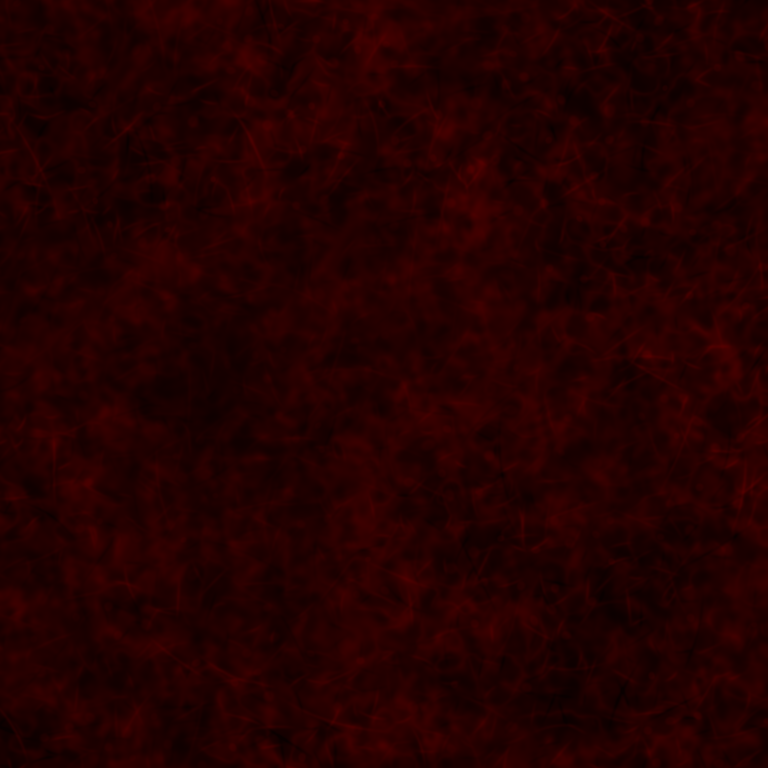
Write a WebGL 1 fragment shader that draws this texture.

```glsl
precision highp float;
// Dark blood-red matted surface: soft clouds and mottling from warped,
// rotated value noise, wispy creases from ridged noise, and scattered
// short curved fibres and small beads placed by jittered grids.

uniform vec2 u_resolution;

#define BASE_RED 0.136
#define CLOUD_SCALE 4.0
#define CLOUD_CONTRAST 0.066
#define WARP 0.012
#define CREASE_SCALE 36.0
#define CREASE_CONTRAST 0.034
#define FIBRE_WIDTH 0.0023
#define LONG_FIBRE_GAIN 0.062
#define SHORT_FIBRE_GAIN 0.058
#define BEAD_GAIN 0.040
#define MAIN_ANGLE 0.75

float hash(vec2 p) {
  return fract(sin(dot(p, vec2(127.1, 311.7))) * 43758.5453);
}

vec2 hash2(vec2 p) {
  return vec2(hash(p), hash(p + 57.3));
}

mat2 rotation(float angle) {
  float c = cos(angle), s = sin(angle);
  return mat2(c, -s, s, c);
}

float valueNoise(vec2 p) {
  vec2 cell = floor(p), f = fract(p);
  f = f * f * (3.0 - 2.0 * f);
  float low = mix(hash(cell), hash(cell + vec2(1.0, 0.0)), f.x);
  float high = mix(hash(cell + vec2(0.0, 1.0)), hash(cell + 1.0), f.x);
  return mix(low, high, f.y);
}

// Five octaves around zero, with weight growing towards the fine ones.
float clouds(vec2 p) {
  float sum = 0.0, weight = 0.8;
  p *= CLOUD_SCALE;
  for (int i = 0; i < 5; i++) {
    sum += weight * (valueNoise(p) - 0.5);
    p = rotation(0.65) * p * 2.13 + 17.9;
    weight *= 1.12;
  }
  return sum;
}

// Thin bright strands where the noise crosses its middle value.
float creases(vec2 p) {
  float n = valueNoise(p) * 0.7 + valueNoise(p * 1.9 + 31.0) * 0.3;
  return exp(-pow((n - 0.5) * 9.0, 2.0));
}

// Tapered, slightly bent strokes; each reaches at most one cell.
float fibres(vec2 p, float scale, float seed) {
  float sum = 0.0;
  float width = FIBRE_WIDTH * scale;
  p *= scale;
  vec2 home = floor(p);
  for (int y = -1; y <= 1; y++) {
    for (int x = -1; x <= 1; x++) {
      vec2 cell = home + vec2(float(x), float(y));
      vec2 id = cell + seed;
      vec2 traits = hash2(id + 9.7);
      float angle = MAIN_ANGLE + 2.8 * (traits.x - 0.5);
      vec2 q = rotation(angle) * (p - cell - hash2(id));
      float halfLength = mix(0.35, 0.85, traits.y);
      float along = q.x / halfLength;
      float bend = (hash(id + 23.1) - 0.5) * 0.25;
      float across = (q.y - bend * (along * along - 0.4)) / width;
      float taper = 1.0 - smoothstep(0.2, 1.0, abs(along));
      sum += taper * exp(-across * across) * mix(-0.6, 1.0, hash(id + 41.9));
    }
  }
  return sum;
}

// Small soft round grains, present in some cells only.
float beads(vec2 p) {
  vec2 cell = floor(p);
  vec2 centre = mix(vec2(0.3), vec2(0.7), hash2(cell + 71.0));
  float radius = mix(0.14, 0.28, hash(cell + 83.0));
  float disc = 1.0 - smoothstep(radius * 0.4, radius, length(p - cell - centre));
  return disc * step(0.6, hash(cell + 97.0));
}

void main() {
  vec2 uv = gl_FragCoord.xy / u_resolution.y;
  vec2 drift = vec2(valueNoise(uv * 19.0 + 3.0), valueNoise(uv * 19.0 + 61.0)) - 0.5;
  vec2 warped = uv + WARP * drift;

  float tone = clouds(warped);
  float red = BASE_RED + CLOUD_CONTRAST * (tone + 0.22 * tone * tone);

  // Detail fades in and out over broad patches.
  float patchy = mix(0.55, 1.3, smoothstep(0.25, 0.75, valueNoise(uv * 5.0 + 11.0)));
  red += CREASE_CONTRAST * patchy * (creases(warped * CREASE_SCALE) - 0.45);

  vec2 combed = uv + 0.4 * WARP * drift;
  float longFibres = fibres(combed, 9.0, 5.0) + fibres(combed + 0.37, 13.0, 131.0);
  float shortFibres = fibres(combed, 23.0, 211.0) + fibres(combed + 0.53, 33.0, 307.0);
  red += patchy * (LONG_FIBRE_GAIN * longFibres + SHORT_FIBRE_GAIN * shortFibres);
  red += BEAD_GAIN * patchy * beads(rotation(0.4) * warped * 26.0);

  gl_FragColor = vec4(clamp(red, 0.04, 0.32), 0.0, 0.0, 1.0);
}
```
